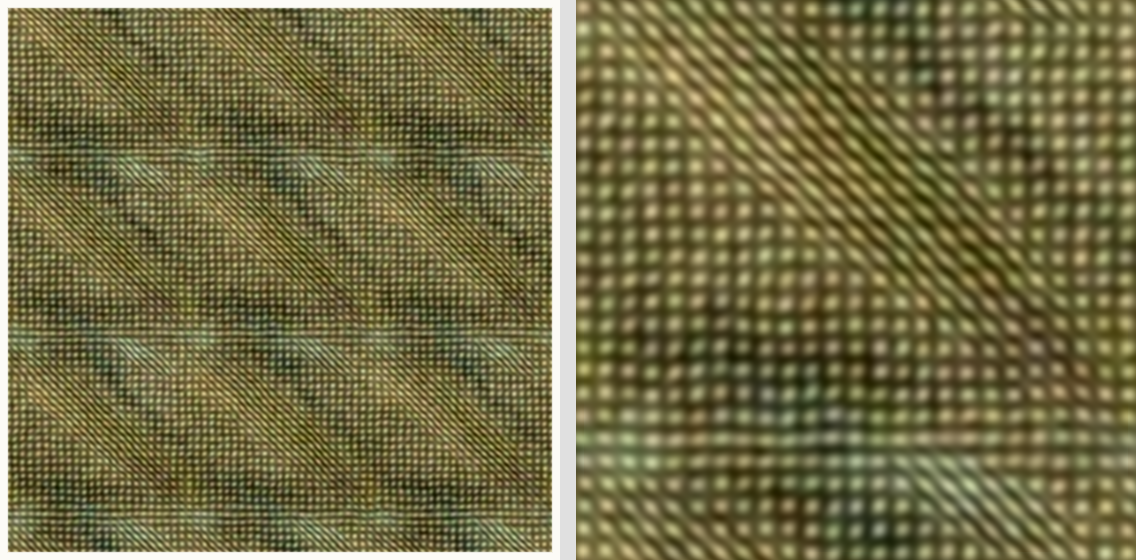
Left, the full canvas; right, a detail of the centre.
Give the GLSL for this texture, as a Shadertoy shader.

```glsl
// Woven olive cloth with a pale margin: a 3 by 3 repeat of soft diagonal shading.
// Each repeat blends tinted elliptical patches, then adds a fine thread relief
// that drifts between a square basket weave and a diagonal twill.

const float TAU = 6.2831853;
const float REPEATS = 3.0;
const float THREADS = 24.0;   // weave cells per repeat
const float MARGIN = 0.0144;

const vec3 PAPER = vec3(0.99, 0.985, 0.965);
const vec3 OLIVE = vec3(0.44, 0.41, 0.25);
const vec3 MOSS = vec3(0.41, 0.38, 0.17);
const vec3 TAN = vec3(0.58, 0.52, 0.32);
const vec3 SAGE = vec3(0.52, 0.57, 0.43);
const vec3 KHAKI = vec3(0.50, 0.49, 0.34);
const vec3 BROWN = vec3(0.35, 0.29, 0.19);
const vec3 SHADOW = vec3(0.27, 0.26, 0.14);
const vec3 PINE = vec3(0.25, 0.31, 0.23);

float hash(vec2 p) {
    vec3 q = fract(vec3(p.xyx) * 0.1031);
    q += dot(q, q.yzx + 33.33);
    return fract((q.x + q.y) * q.z);
}

float noise(vec2 p) {
    vec2 i = floor(p), f = fract(p);
    f = f * f * (3.0 - 2.0 * f);
    return mix(mix(hash(i), hash(i + vec2(1, 0)), f.x),
               mix(hash(i + vec2(0, 1)), hash(i + vec2(1, 1)), f.x), f.y);
}

// Soft tilted ellipse that wraps around the unit tile; tilt in radians
float patchMask(vec2 uv, vec2 center, vec2 radius, float tilt) {
    float c = cos(tilt), s = sin(tilt), sum = 0.0;
    for (int j = -1; j <= 1; j++)
        for (int i = -1; i <= 1; i++) {
            vec2 d = uv - center + vec2(i, j);
            d = vec2(c * d.x + s * d.y, c * d.y - s * d.x) / radius;
            sum += exp(-dot(d, d));
        }
    return min(sum, 1.0);
}

// Shading of one repeat; uv.y runs downwards
vec3 clothTint(vec2 uv) {
    vec3 c = OLIVE;
    c = mix(c, KHAKI, 0.8 * patchMask(uv, vec2(0.72, 0.14), vec2(0.20, 0.12), 0.5));
    c = mix(c, MOSS, 0.9 * patchMask(uv, vec2(0.60, 0.34), vec2(0.42, 0.09), 0.72));
    c = mix(c, TAN, 0.85 * patchMask(uv, vec2(0.20, 0.15), vec2(0.30, 0.09), 0.62));
    c = mix(c, TAN, 0.35 * patchMask(uv, vec2(0.52, 0.48), vec2(0.22, 0.06), 0.65));
    // Dark ridge and lower shadows
    c = mix(c, SHADOW, 0.65 * patchMask(uv, vec2(0.68, 0.15), vec2(0.50, 0.045), 0.75));
    c = mix(c, SHADOW, 0.75 * patchMask(uv, vec2(0.36, 0.65), vec2(0.36, 0.08), 0.12));
    c = mix(c, BROWN, 0.75 * patchMask(uv, vec2(0.84, 0.62), vec2(0.12, 0.08), 0.6));
    c = mix(c, PINE, 0.60 * patchMask(uv, vec2(0.44, 0.78), vec2(0.20, 0.06), 0.6));
    c = mix(c, SHADOW, 0.55 * patchMask(uv, vec2(0.26, 0.88), vec2(0.15, 0.07), 0.4));
    c = mix(c, PINE, 0.65 * patchMask(uv, vec2(0.53, 0.95), vec2(0.15, 0.05), 0.65));
    // Cool and yellow lights
    c = mix(c, SAGE, 0.75 * patchMask(uv, vec2(0.70, 0.89), vec2(0.18, 0.06), 0.4));
    c = mix(c, SAGE, 0.65 * patchMask(uv, vec2(0.06, 0.81), vec2(0.13, 0.07), 0.2));
    return mix(c, MOSS * 1.15, 0.7 * patchMask(uv, vec2(0.99, 0.65), vec2(0.06, 0.09), 0.0));
}

// Share of twill against basket weave
float twillAmount(vec2 uv) {
    float t = patchMask(uv, vec2(0.45, 0.26), vec2(0.60, 0.17), 0.68);
    t = max(t, patchMask(uv, vec2(0.75, 0.92), vec2(0.22, 0.08), 0.5));
    return 0.12 + 0.80 * smoothstep(0.2, 0.8, t);
}

// Thread height around zero; g counts weave cells
float weaveRelief(vec2 g, float twill, float bars) {
    vec2 wave = cos(TAU * g);
    float slant = cos(TAU * (g.x - g.y));   // strokes falling to the right
    float basket = 0.55 * (wave.x + wave.y) + 0.25 * cos(TAU * (g.x + g.y));
    float diagonal = 0.75 * slant + 0.30 * wave.y + 0.15 * wave.x;
    return mix(mix(basket, diagonal, twill), 0.9 * wave.y, bars);
}

void mainImage(out vec4 fragColor, in vec2 fragCoord) {
    vec2 p = fragCoord / iResolution.xy;
    vec2 cloth = (vec2(p.x, 1.0 - p.y) - MARGIN) / (1.0 - 2.0 * MARGIN);
    vec2 tiled = cloth * REPEATS;
    vec2 uv = fract(tiled);
    vec2 g = tiled * THREADS;

    // Shading with ragged edges and slight wear across repeats
    vec2 drift = vec2(noise(uv * 12.0), noise(uv * 12.0 + 31.0)) - 0.5;
    vec3 color = clothTint(uv + 0.05 * drift);
    color += 0.05 * (noise(tiled * 4.0) - 0.5);

    // Threads: slight bends, uneven brightness, horizontal bars in the cool band
    float bars = 0.45 * smoothstep(0.10, 0.0, abs(uv.y - 0.80));
    vec2 bend = 0.25 * (vec2(noise(g * 0.4), noise(g * 0.4 + 57.0)) - 0.5);
    float relief = weaveRelief(g + bend, twillAmount(uv), bars);
    float cellPixels = iResolution.x / (REPEATS * THREADS);
    float detail = smoothstep(1.5, 4.0, cellPixels);
    color += detail * 0.21 * relief * vec3(1.0, 1.0, 0.92);
    color += detail * 0.14 * (noise(g * 1.7) - 0.5);
    color += detail * 0.05 * (vec3(noise(g), noise(g + 17.0), noise(g + 43.0)) - 0.5);

    // Pale margin with a smooth edge
    vec2 inset = 0.5 - MARGIN - abs(p - 0.5);
    float edge = 1.0 / iResolution.y;
    float inside = smoothstep(-edge, edge, min(inset.x, inset.y));
    fragColor = vec4(mix(PAPER, clamp(color, 0.0, 1.0), inside), 1.0);
}
```
